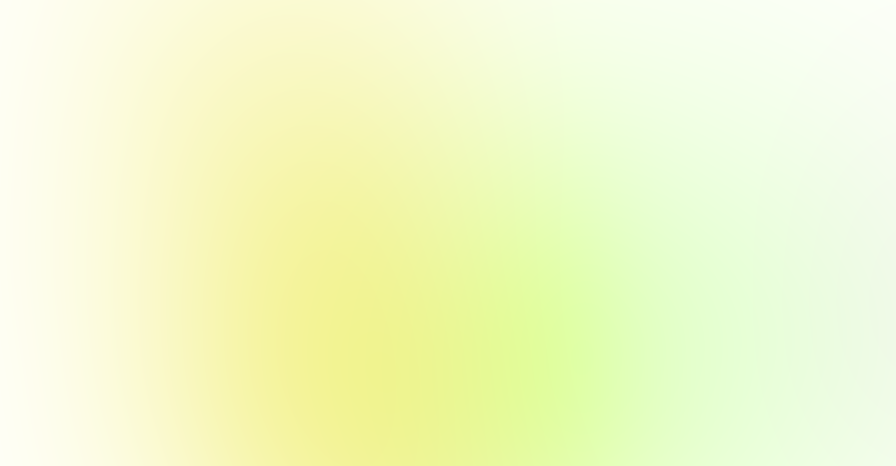
A WebGL 1 fragment shader for this background:

```glsl
precision highp float;
// Soft pastel backdrop: a wide yellow glow left of centre meets a mint and lime
// glow on the right, over near-white. Each glow is a lopsided Gaussian that
// subtracts its tint from the base; gradient noise gently bends the contours.

uniform vec2 u_resolution;

const vec3 BASE = vec3(1.0, 1.0, 0.988);
// Light removed from the base at the heart of each glow.
const vec3 YELLOW_TINT = vec3(0.040, 0.050, 0.400);
const vec3 MINT_TINT = vec3(0.110, -0.010, 0.170);
const vec3 LIME_TINT = vec3(0.005, -0.005, 0.060);
const vec3 HAZE_TINT = vec3(0.014, 0.024, 0.008);

vec2 hashGradient(vec2 cell) {
  float angle = 6.2832 * fract(sin(dot(cell, vec2(127.1, 311.7))) * 43758.5);
  return vec2(cos(angle), sin(angle));
}

float gradientNoise(vec2 p) {
  vec2 cell = floor(p);
  vec2 f = p - cell;
  vec2 w = f * f * f * (f * (f * 6.0 - 15.0) + 10.0);
  float a = dot(hashGradient(cell), f);
  float b = dot(hashGradient(cell + vec2(1.0, 0.0)), f - vec2(1.0, 0.0));
  float c = dot(hashGradient(cell + vec2(0.0, 1.0)), f - vec2(0.0, 1.0));
  float d = dot(hashGradient(cell + 1.0), f - 1.0);
  return mix(mix(a, b, w.x), mix(c, d, w.x), w.y);
}

// falloff holds the left, right and vertical steepness; lean shears the glow.
float glow(vec2 p, vec2 center, vec3 falloff, float lean) {
  vec2 d = p - center;
  d.x -= lean * d.y;
  float steepness = d.x < 0.0 ? falloff.x : falloff.y;
  return exp(-steepness * d.x * d.x - falloff.z * d.y * d.y);
}

void main() {
  // Height runs from 0 to 1; width is fixed at 1.925 so the layout always fits.
  vec2 p = gl_FragCoord.xy / u_resolution * vec2(1.925, 1.0);

  // Slight bend of the contours
  vec2 bend = vec2(gradientNoise(p * 3.0), gradientNoise(p * 3.0 + 17.0));
  p += 0.012 * bend;

  // Glows
  float yellow = glow(p, vec2(0.75, 0.22), vec3(4.3, 5.0, 1.5), -0.15);
  float mint = glow(p, vec2(1.30, 0.25), vec3(7.0, 2.2, 2.5), 0.0);
  float lime = glow(p, vec2(1.18, 0.27), vec3(25.0, 25.0, 7.0), -0.1);
  float haze = glow(p, vec2(1.95, 0.35), vec3(9.0, 9.0, 5.0), 0.0);

  vec3 color = BASE - YELLOW_TINT * yellow - MINT_TINT * mint
             - LIME_TINT * lime - HAZE_TINT * haze;
  gl_FragColor = vec4(clamp(color, 0.0, 1.0), 1.0);
}
```
